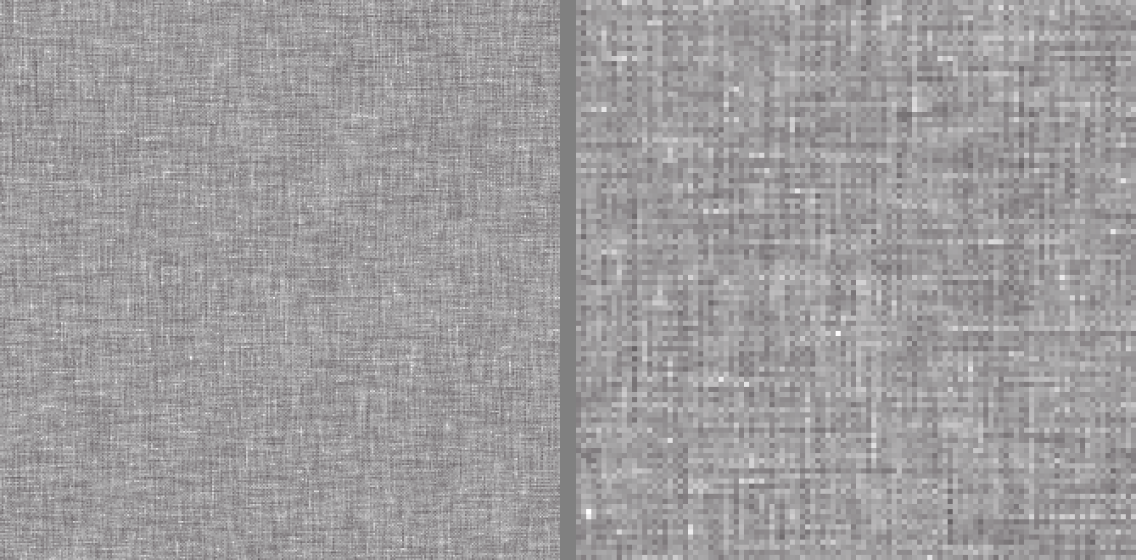
Left, the full canvas; right, a detail of the centre.
Give the GLSL for this texture, as a Shadertoy shader.

```glsl
// Grey linen cloth: fine plain weave with slubby horizontal and vertical threads.

#define THREADS 330.0        // threads across the canvas height
#define BASE_SHADE 0.617
#define THREAD_CONTRAST 0.091
#define GRAIN_CONTRAST 0.125
#define WEAVE_RELIEF 0.012
#define CLOUD_CONTRAST 0.008
#define FLECK_LIGHT 0.15
#define FLECK_DARK 0.06
#define DARK_TINT vec3(0.008, -0.008, 0.001)
#define LIGHT_TINT vec3(0.002, -0.003, 0.001)

float hash(vec2 p) {
    return fract(sin(dot(p, vec2(127.1, 311.7))) * 43758.5453);
}

// Smooth random value along one thread, each thread shifted on its own
float slub(float along, float thread, float len, float seed) {
    float x = along / len + 17.0 * hash(vec2(thread, seed));
    float i = floor(x);
    float row = thread + seed * 37.0;
    float a = hash(vec2(i, row));
    float b = hash(vec2(i + 1.0, row));
    return mix(a, b, smoothstep(0.0, 1.0, x - i));
}

// Soft patches where the cloth is denser or thinner
float cloud(vec2 p) {
    vec2 i = floor(p);
    vec2 f = smoothstep(0.0, 1.0, p - i);
    float low = mix(hash(i), hash(i + vec2(1.0, 0.0)), f.x);
    float high = mix(hash(i + vec2(0.0, 1.0)), hash(i + 1.0), f.x);
    return mix(low, high, f.y);
}

// Shade of a single thread: long and short slubs, pale flecks, dark streaks
float threadShade(float along, float thread, float seed) {
    float body = slub(along, thread, 19.0, seed)
               + slub(along, thread, 8.0, seed + 1.0) - 1.0;
    float pale = smoothstep(0.86, 1.0, slub(along, thread, 7.0, seed + 2.0));
    float dark = smoothstep(0.82, 1.0, slub(along, thread, 16.0, seed + 3.0));
    return THREAD_CONTRAST * body + FLECK_LIGHT * pale - FLECK_DARK * dark;
}

// Shade of one crossing, where either the weft or the warp lies on top
float crossingShade(vec2 cell) {
    float parity = 2.0 * mod(cell.x + cell.y, 2.0) - 1.0;
    float weft = threadShade(cell.x, cell.y, 3.0);
    float warp = threadShade(cell.y, cell.x, 11.0);
    float threads = 2.0 * mix(warp, weft, 0.52 + 0.2 * parity);
    float grain = GRAIN_CONTRAST * (hash(cell + 0.37) - 0.5);
    float patches = CLOUD_CONTRAST * (cloud(cell / vec2(13.0, 10.0) + 50.0) - 0.5);
    return BASE_SHADE + threads + grain + patches + WEAVE_RELIEF * parity;
}

void mainImage(out vec4 fragColor, in vec2 fragCoord) {
    // Pixel footprint measured in threads
    float footprint = min(THREADS / iResolution.y, 1.0);
    vec2 corner = fragCoord / iResolution.y * THREADS - 0.5 * footprint;
    vec2 cell = floor(corner);
    vec2 cover = clamp((corner - cell + footprint - 1.0) / footprint, 0.0, 1.0);

    // Area-weighted blend of the crossings under the pixel
    float shade = 0.0;
    for (int y = 0; y < 2; y++) {
        for (int x = 0; x < 2; x++) {
            vec2 offset = vec2(float(x), float(y));
            vec2 weight = mix(1.0 - cover, cover, offset);
            shade += weight.x * weight.y * crossingShade(cell + offset);
        }
    }

    // Shadows lean slightly warm, lights stay neutral
    vec3 tint = mix(DARK_TINT, LIGHT_TINT, smoothstep(0.52, 0.64, shade));
    fragColor = vec4(clamp(shade + tint, 0.0, 1.0), 1.0);
}
```
